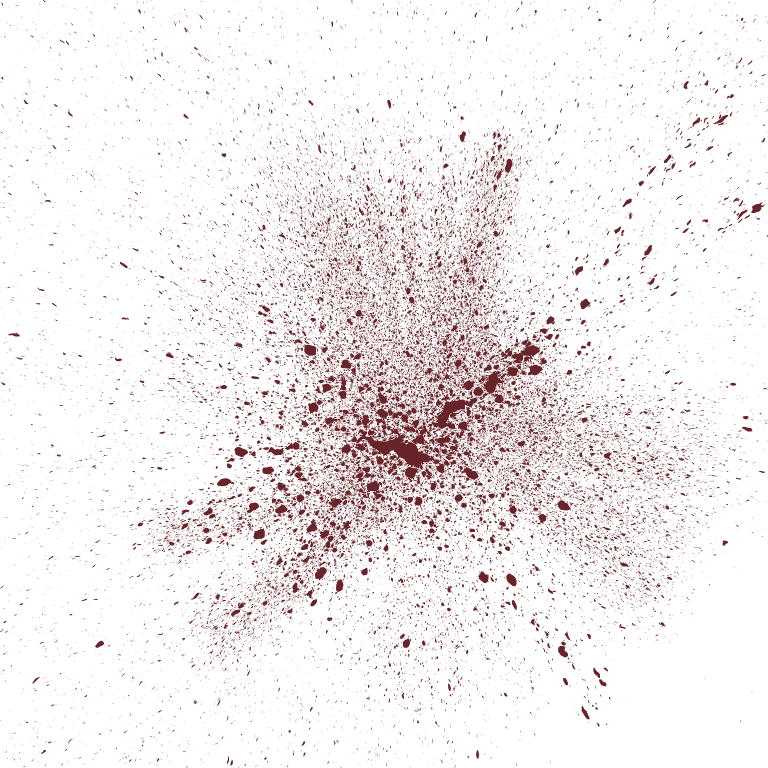
Give the GLSL for this background, as a three.js fragment shader.

```glsl
// Dark red spatter bursting over white from a dense off-centre core.
// Five jittered grids, coarse to fine, hold radially stretched drops;
// soft capsule-shaped fields set how likely a drop is at each place.
#define ORIGIN vec2(0.545, 0.425)
#define PAPER vec3(1.0)
#define INK vec3(0.41, 0.14, 0.16)
#define LAYERS 5
#define FIRST_GRID 52.0
#define GRID_GROWTH 1.7
#define DROP_SIZE 0.38
#define MAX_STRETCH 1.15
#define EDGE_WARP 0.0035

varying vec2 vUv;

vec3 hash3(vec3 p) {
  p = fract(p * vec3(0.1031, 0.1030, 0.0973));
  p += dot(p, p.yxz + 33.33);
  return fract((p.xxy + p.yxx) * p.zyx);
}

// Smooth value noise with two independent channels
vec2 noise2(vec2 p) {
  vec2 i = floor(p), f = fract(p);
  f = f * f * (3.0 - 2.0 * f);
  vec2 low = mix(hash3(vec3(i, 7.0)).xy, hash3(vec3(i + vec2(1, 0), 7.0)).xy, f.x);
  vec2 high = mix(hash3(vec3(i + vec2(0, 1), 7.0)).xy, hash3(vec3(i + 1.0, 7.0)).xy, f.x);
  return mix(low, high, f.y);
}

// x: distance to segment ab, y: position along it
vec2 segment(vec2 p, vec2 a, vec2 b) {
  vec2 ab = b - a;
  float t = clamp(dot(p - a, ab) / dot(ab, ab), 0.0, 1.0);
  return vec2(length(p - a - ab * t), t);
}

float lobe(vec2 p, vec2 a, vec2 b, float width) {
  float d = segment(p, a, b).x / width;
  return exp(-d * d);
}

// Likelihood of large drops
float coarseField(vec2 p) {
  float f = 0.95 * lobe(p, vec2(0.49, 0.42), vec2(0.56, 0.41), 0.036);
  f += 0.95 * lobe(p, vec2(0.56, 0.43), vec2(0.675, 0.53), 0.027);
  f += 0.24 * lobe(p, vec2(0.50, 0.43), vec2(0.58, 0.40), 0.12);
  f += 0.50 * lobe(p, vec2(0.32, 0.42), vec2(0.38, 0.39), 0.03);
  f += 0.28 * lobe(p, vec2(0.24, 0.315), vec2(0.46, 0.365), 0.028);
  f += 0.28 * lobe(p, vec2(0.40, 0.26), vec2(0.46, 0.35), 0.03);
  f += 0.18 * lobe(p, vec2(0.38, 0.53), vec2(0.48, 0.49), 0.06);
  f += 0.16 * lobe(p, vec2(0.61, 0.35), vec2(0.77, 0.08), 0.026);
  f += 0.24 * lobe(p, vec2(0.70, 0.565), vec2(0.96, 0.90), 0.022);
  f += 0.09 * lobe(p, vec2(0.68, 0.53), vec2(0.96, 0.73), 0.035);
  f += 0.12 * lobe(p, vec2(0.60, 0.60), vec2(0.65, 0.80), 0.03);
  return f;
}

// Likelihood of fine specks and mist
float fineField(vec2 p) {
  float f = 0.75 * lobe(p, vec2(0.54, 0.50), vec2(0.49, 0.66), 0.11);
  f += 0.65 * lobe(p, vec2(0.58, 0.50), vec2(0.645, 0.78), 0.033);
  f += 0.70 * lobe(p, vec2(0.50, 0.43), vec2(0.65, 0.48), 0.08);
  f += 0.45 * lobe(p, vec2(0.70, 0.44), vec2(0.84, 0.38), 0.075);
  f += 0.28 * lobe(p, vec2(0.68, 0.37), vec2(0.82, 0.24), 0.05);
  f += 0.60 * lobe(p, vec2(0.22, 0.305), vec2(0.46, 0.365), 0.028);
  f += 0.55 * lobe(p, vec2(0.29, 0.18), vec2(0.48, 0.34), 0.033);
  f += 0.18 * lobe(p, vec2(0.57, 0.36), vec2(0.56, 0.18), 0.08);
  f += 0.16 * lobe(p, vec2(0.30, 0.55), vec2(0.50, 0.45), 0.09);
  f += 0.14 * lobe(p, vec2(0.42, 0.72), vec2(0.48, 0.66), 0.10);
  return f;
}

float dropChance(vec2 c, float fineness) {
  vec2 away = c - ORIGIN;
  float rays = 0.5 + noise2(vec2(atan(away.y, away.x) * 13.0, 3.5)).x;
  rays = mix(1.0, rays, smoothstep(0.05, 0.2, length(away)));
  float sparse = mix(0.003, 0.045, fineness * fineness) * (0.45 + 2.0 * exp(-5.0 * length(away)));
  sparse *= 1.0 - smoothstep(0.52, 0.72, c.x - c.y);
  float field = coarseField(c) * (1.0 - fineness) + fineField(c) * fineness * fineness;
  return (field + sparse) * rays;
}

// Coverage of a signed distance, dimmed for shapes under a pixel
float cover(float d, float radius, float px) {
  return clamp(0.5 - d / px, 0.0, 1.0) * min(1.0, 2.0 * radius / px);
}

float dropLayer(vec2 p, float grid, float fineness, float px) {
  float ink = 0.0;
  for (int y = -1; y <= 1; y++) for (int x = -1; x <= 1; x++) {
    vec2 cell = floor(p * grid) + vec2(x, y);
    vec3 place = hash3(vec3(cell + 50.0, grid));
    vec2 c = (cell + place.xy) / grid;
    if (length(p - c) > 0.9 / grid + px || place.z > dropChance(c, fineness)) continue;
    vec3 form = hash3(vec3(cell + 90.0, grid + 17.0));
    vec2 away = c - ORIGIN;
    float angle = atan(away.y, away.x) + 0.5 * (form.x - 0.5);
    float stretch = 1.0 + MAX_STRETCH * (0.15 * form.y + smoothstep(0.1, 0.5, length(away)) * (0.35 + 0.5 * form.y));
    float radius = DROP_SIZE / grid * mix(0.38, 1.0, form.z * form.z);
    vec2 axes = radius * vec2(stretch, 1.0 / stretch);
    vec2 along = vec2(cos(angle), sin(angle)), q = p - c;
    q = vec2(dot(q, along), dot(q, vec2(-along.y, along.x)));
    float k = length(q / axes);
    float d = k * (k - 1.0) / max(length(q / (axes * axes)), 0.001);
    ink = max(ink, cover(d, axes.y, px));
  }
  return ink;
}

void main() {
  float px = max(fwidth(vUv.x), 0.0001);
  vec2 p = vUv + EDGE_WARP * (noise2(vUv * 190.0) - 0.5);

  // Solid pools at the core
  vec2 clot = vUv + 0.018 * (noise2(vUv * 80.0) - 0.5);
  vec2 wedge = segment(clot, vec2(0.475, 0.428), vec2(0.537, 0.407));
  float pool = wedge.x - mix(0.003, 0.011, wedge.y);
  pool = min(pool, segment(clot, vec2(0.572, 0.461), vec2(0.597, 0.467)).x - 0.008);
  pool = min(pool, segment(clot, vec2(0.635, 0.502), vec2(0.645, 0.506)).x - 0.007);
  float ink = cover(pool, 1.0, px);

  // Drops from large to dust
  float grid = FIRST_GRID;
  for (int i = 0; i < LAYERS; i++) {
    ink = max(ink, dropLayer(p, grid, float(i) / float(LAYERS - 1), px));
    grid *= GRID_GROWTH;
  }
  gl_FragColor = vec4(mix(PAPER, INK, ink), 1.0);
}
```
